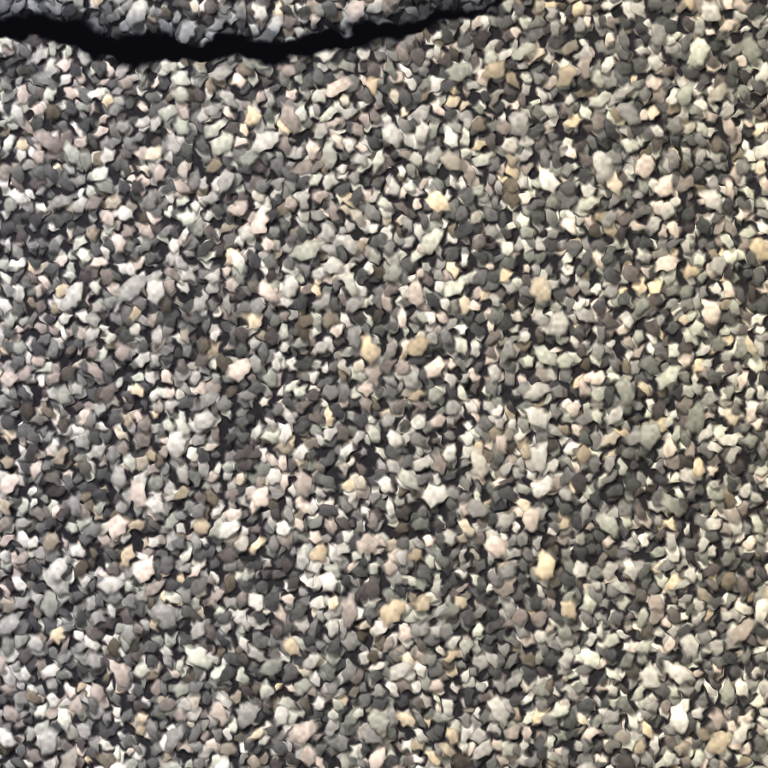
Give the GLSL for this texture, as a three.js fragment shader.

```glsl
varying vec2 vUv;

#define FINE_SCALE 62.0
#define MAIN_SCALE 52.0
#define LARGE_SCALE 36.0
#define MAIN_SHARE 0.80
#define LARGE_SHARE 0.13
#define EDGE_SOFTNESS 0.0026
#define SHADOW_STRENGTH 0.46
#define LIGHT_DIR vec2(-0.45, 0.89)
#define GAP_COLOR vec3(0.20, 0.19, 0.20)
#define DARK_STONE vec3(0.325, 0.32, 0.32)
#define PALE_STONE vec3(1.06, 1.03, 0.965)
#define CRACK_COLOR vec3(0.04, 0.04, 0.06)

vec4 hash4(vec2 p) {
  vec4 q = fract(p.xyxy * vec4(0.1031, 0.1030, 0.0973, 0.1099));
  q += dot(q, q.wzxy + 33.33);
  return fract((q.xxyz + q.yzzw) * q.zywx);
}

// Smooth value noise, two channels
vec2 noise2(vec2 p) {
  vec2 i = floor(p), f = fract(p);
  f = f * f * (3.0 - 2.0 * f);
  vec2 bottom = mix(hash4(i).xy, hash4(i + vec2(1.0, 0.0)).xy, f.x);
  vec2 top = mix(hash4(i + vec2(0.0, 1.0)).xy, hash4(i + 1.0).xy, f.x);
  return mix(bottom, top, f.y);
}

// Rounded irregular polygon: 0 at the centre, 1 on the outline
float chipShape(vec2 q, vec4 rnd) {
  float k = 0.0;
  for (int n = 0; n < 5; n++) {
    float side = float(n);
    float wobble = fract(rnd.x * 7.3 + rnd.w * 5.1 * (side + 1.0));
    float a = 1.2566 * (side + 0.5 * wobble) + 6.2832 * rnd.z;
    k = max(k, dot(q, vec2(cos(a), sin(a))) / mix(0.72, 1.06, wobble));
  }
  return mix(k, length(q), 0.25);
}

// Mineral colour from a random tone and tint
vec3 stoneColor(float tone, float tint) {
  vec3 color = mix(DARK_STONE, PALE_STONE, pow(tone, 1.15));
  vec3 tanTint = vec3(1.05, 0.98, 0.87);
  vec3 pinkTint = vec3(1.03, 0.975, 0.955);
  vec3 greenTint = vec3(0.98, 1.0, 0.97);
  color *= mix(vec3(1.0), tanTint, smoothstep(0.84, 0.98, tint));
  color *= mix(vec3(1.0), pinkTint, step(0.62, tint) * step(tint, 0.8));
  return color * mix(vec3(1.0), greenTint, step(tint, 0.22));
}

// Paint one scattered layer of chips and their shadows
vec3 addGrains(vec3 ground, vec2 uv, float scale, float share, float bias, float seed) {
  vec2 p = uv * scale, cell = floor(p);
  for (int j = -1; j <= 1; j++) {
    for (int i = -1; i <= 1; i++) {
      vec2 id = cell + vec2(float(i), float(j));
      vec4 a = hash4(id + seed), b = hash4(id + seed + 71.0);
      if (a.z > share) continue;

      vec2 q = p - id - 0.15 - 0.7 * a.xy;
      float angle = 1.45 + 2.3 * (b.y - 0.5);
      float c = cos(angle), s = sin(angle);
      mat2 turn = mat2(c, -s, s, c);
      float radius = mix(0.36, 0.58, b.x);
      float stretch = mix(1.0, 1.45, max(b.z, bias));
      vec2 axes = radius * vec2(stretch, 1.0 / stretch);

      vec2 shadowPos = turn * (q + 0.22 * LIGHT_DIR) / axes;
      float shadow = 1.0 - smoothstep(0.6, 1.2, length(shadowPos));
      ground *= 1.0 - SHADOW_STRENGTH * shadow;

      float k = chipShape(turn * q / axes, b);
      float soft = EDGE_SOFTNESS * scale / radius;
      float cover = 1.0 - smoothstep(1.0 - soft, 1.0 + soft, k);
      float facing = dot(q / radius, LIGHT_DIR);
      float light = 1.0 + 0.2 * clamp(facing, -1.0, 0.7);
      light *= 1.0 - 0.12 * smoothstep(0.6, 1.0, k);
      vec3 stone = stoneColor(mix(b.w, 1.0, bias), a.w);
      ground = mix(ground, stone * light, cover);
    }
  }
  return ground;
}

// Dark curved fissure, tapering to the right, with a shaded upper lip
vec3 addCrack(vec3 color, vec2 uv) {
  float ragged = 0.018 * (noise2(uv * 42.0).x - 0.5) + 0.018 * (noise2(uv * 13.0).y - 0.5);
  float x = uv.x - 0.27;
  float above = uv.y - (0.934 + 0.5 * x * x) + ragged;
  float halfWidth = 0.015 * (1.0 - smoothstep(0.45, 0.72, uv.x));
  float lip = smoothstep(-0.01, 0.01, above) * (1.0 - smoothstep(0.01, 0.06, above));
  color *= 1.0 - lip * vec3(0.42, 0.39, 0.33);
  float inside = 1.0 - smoothstep(-0.005, 0.004, abs(above) - halfWidth);
  return mix(color, CRACK_COLOR, inside);
}

void main() {
  // Rough outlines
  vec2 uv = vUv + 0.0055 * (noise2(vUv * 130.0) - 0.5);

  vec3 color = addGrains(GAP_COLOR, uv, FINE_SCALE, 1.0, 0.0, 11.0);
  color = addGrains(color, uv, MAIN_SCALE, MAIN_SHARE, 0.0, 137.0);
  color = addGrains(color, uv, LARGE_SCALE, LARGE_SHARE, 0.5, 291.0);

  // Mineral speckle and broad changes of warmth
  color *= 0.89 + 0.22 * noise2(vUv * 200.0 + 9.0).x;
  color *= 0.94 + 0.12 * noise2(vUv * 7.0).y;
  color *= mix(vec3(0.99, 0.99, 1.03), vec3(1.02, 1.0, 0.95), vUv.x);

  gl_FragColor = vec4(clamp(addCrack(color, uv), 0.0, 1.0), 1.0);
}
```
